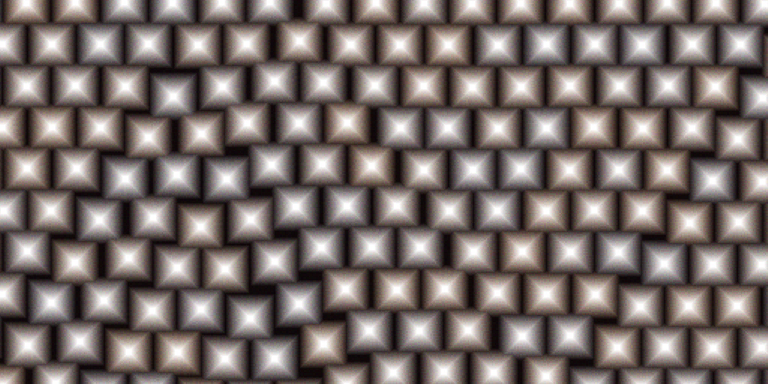
A Shadertoy shader for this pattern:

```glsl
// Rows of square pyramid studs in a brick layout, sheared along diagonal slip lines.

float hash(vec2 p) {
    return fract(sin(dot(p, vec2(127.1, 311.7))) * 43758.5);
}

vec3 hash3(vec2 p) {
    return vec3(hash(p), hash(p + 17.3), hash(p + 41.9));
}

// Displacement (right, down) of a stud; a and b number its two diagonals.
vec2 slip(float a, float b) {
    if (b < 3.0) {
        // Sunken wedge on the left, deeper in its inner diagonals
        float drop = 0.026 * step(4.0, a);
        drop -= 0.0104 * step(5.0, a) * step(a, 6.0);
        drop += step(b, 2.0) * (0.017 * step(6.0, a) + 0.0195 * step(8.0, a));
        return vec2(0.0104 * step(5.0, a), drop);
    }
    if (b < 6.0) {
        // Slightly raised band
        return vec2(mix(0.004, 0.0104, step(4.0, b)), -0.0104) * step(6.0, a);
    }
    // Regular field, with a sunken corner on the right
    return mix(vec2(0.021, 0.001), vec2(0.0145, 0.032), step(16.0, a));
}

// Centre of a stud, measured from the upper left in canvas heights.
vec2 studCentre(vec2 id) {
    float column = id.x + 0.5 * (1.0 - mod(id.y, 2.0));
    vec2 centre = vec2(0.008, 0.0078) + vec2(column, id.y) * vec2(0.1266, 0.1081);
    vec2 jitter = (vec2(hash(id), hash(id + 7.7)) - 0.5) * 0.005;
    return centre + slip(column + 0.5 * id.y, column - 0.5 * id.y) + jitter;
}

void mainImage(out vec4 fragColor, in vec2 fragCoord) {
    vec2 p = vec2(fragCoord.x, iResolution.y - fragCoord.y) / iResolution.y;

    // Nearest stud by square distance
    vec2 base = floor(p / vec2(0.1266, 0.1081));
    vec2 nearestId = base;
    float nearest = 1.0;
    for (int j = -2; j <= 2; j++) {
        for (int i = -2; i <= 2; i++) {
            vec2 id = base + vec2(i, j);
            vec2 d = abs(p - studCentre(id));
            float dist = max(d.x, d.y);
            if (dist < nearest) {
                nearest = dist;
                nearestId = id;
            }
        }
    }

    // Bright tip falling to dark gaps, warm in the midtones
    float light = clamp(1.1 - 16.6 * nearest, 0.04, 1.0);
    float midtone = 4.0 * light * (1.0 - light);
    vec3 colour = vec3(light) + midtone * vec3(0.034, -0.005, -0.029);
    colour += vec3(0.015, -0.008, 0.0) * (1.0 - light);

    // Tint of each stud and fine coloured grain
    float warmth = hash(nearestId + 3.1) - 0.5;
    colour += midtone * warmth * vec3(0.05, 0.0, -0.05);
    vec3 grain = hash3(floor(p * 256.0)) - 0.5;
    colour += grain * (0.02 + 0.06 * midtone);

    fragColor = vec4(clamp(colour, 0.0, 1.0), 1.0);
}
```
